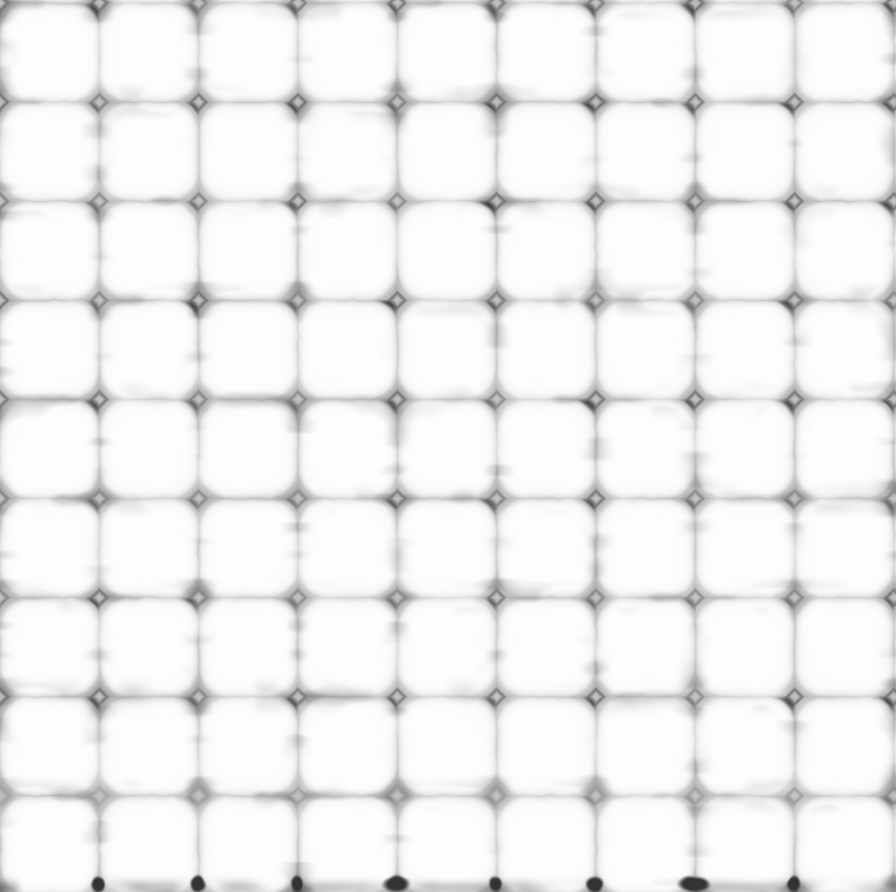
Give the GLSL for this pattern, as a Shadertoy shader.

```glsl
float hash(vec2 p) {
    vec3 h = fract(p.xyx * vec3(0.1031, 0.1030, 0.0973));
    h += dot(h, h.yzx + 33.33);
    return fract((h.x + h.y) * h.z);
}

float noise(vec2 p) {
    vec2 i = floor(p), f = fract(p);
    f = f * f * (3.0 - 2.0 * f);
    float low = mix(hash(i), hash(i + vec2(1, 0)), f.x);
    float high = mix(hash(i + vec2(0, 1)), hash(i + vec2(1, 1)), f.x);
    return mix(low, high, f.y);
}

// Signed distance to the rounded tile around the cell centre
float tileDistance(vec2 p, float radius) {
    vec2 corner = max(abs(fract(p) - 0.5) - 0.5 + radius, 0.0);
    return length(corner) - radius;
}

// Soft dark wedge to the lower left of a joint
float wedge(vec2 q, vec2 joint, float dist, float strength) {
    float start = mix(-0.012, 0.022, hash(joint + 17.0));
    vec2 reach = vec2(mix(0.12, 0.24, pow(hash(joint + 31.0), 3.0)),
                      mix(0.11, 0.18, hash(joint + 47.0)));
    vec2 side = 1.0 - smoothstep(-0.03, 0.02, q);
    vec2 fade = q / reach;
    return strength * side.x * side.y * exp(-dot(fade, fade))
         * smoothstep(start, start + 0.045, dist);
}

void mainImage(out vec4 fragColor, in vec2 fragCoord) {
    vec2 p = fragCoord / iResolution.xy * vec2(9.02, 9.0) + vec2(0.0, 0.03);
    vec2 joint = floor(p + 0.5);
    vec2 q = p - joint;
    vec2 wobble = vec2(noise(p * 11.0), noise(p * 11.0 + 70.0)) - 0.5;
    float dist = tileDistance(p + 0.012 * wobble, 0.3);

    // Joints fade out in the lowest inner row
    float strength = mix(0.6, 1.1, hash(joint + 5.0));
    strength *= joint.y == 1.0 ? mix(0.15, 0.6, joint.x / 9.0) : 1.0;
    strength = min(strength, 1.0);

    // Blurred seams with uneven density
    float density = mix(0.65, 1.3, noise(p * 4.0 + 9.0));
    float shade = 0.17 * density * exp(min(dist, 0.0) / 0.03);
    shade += 2.2 * max(dist, 0.0) * mix(0.6, 1.1, strength);

    // Faint smears, mostly near the tile edges
    float smear = smoothstep(0.55, 0.95, noise(p * vec2(3.0, 7.0) + 3.0));
    shade += 0.13 * smear * smoothstep(-0.22, 0.0, dist);
    shade += 0.012 * noise(p * 5.0 + 21.0) * smoothstep(-0.4, 0.0, dist);
    float tone = 0.995 - shade;

    tone = mix(tone, 0.19, wedge(q, joint, dist, strength));

    // Small diamond with a pale centre on each joint
    float diamond = abs(q.x) + abs(q.y);
    float ring = mix(0.7, 0.45, strength);
    float diamondTone = mix(0.78, ring, smoothstep(0.02, 0.085, diamond));
    float diamondMask = 0.9 * (1.0 - smoothstep(0.075, 0.11, diamond));
    tone = mix(tone, diamondTone, diamondMask * step(0.5, joint.y));

    // Solid blots and a grey haze along the bottom edge
    if (joint.y == 0.0) {
        float haze = exp(-pow((q.y - 0.08) / 0.07, 2.0));
        tone -= 0.2 * haze * smoothstep(0.35, 0.8, noise(p * 2.5 + 40.0));
        float width = mix(0.06, 0.15, pow(hash(joint + 63.0), 2.5));
        vec2 blot = (q - vec2(-0.01, 0.11) + 0.02 * wobble) / vec2(width, 0.08);
        float blotMask = 1.0 - smoothstep(0.65, 1.25, length(blot));
        tone = mix(tone, 0.2, blotMask * step(0.5, joint.x) * step(joint.x, 8.5));
    }

    fragColor = vec4(vec3(clamp(tone, 0.19, 0.992)), 1.0);
}
```
